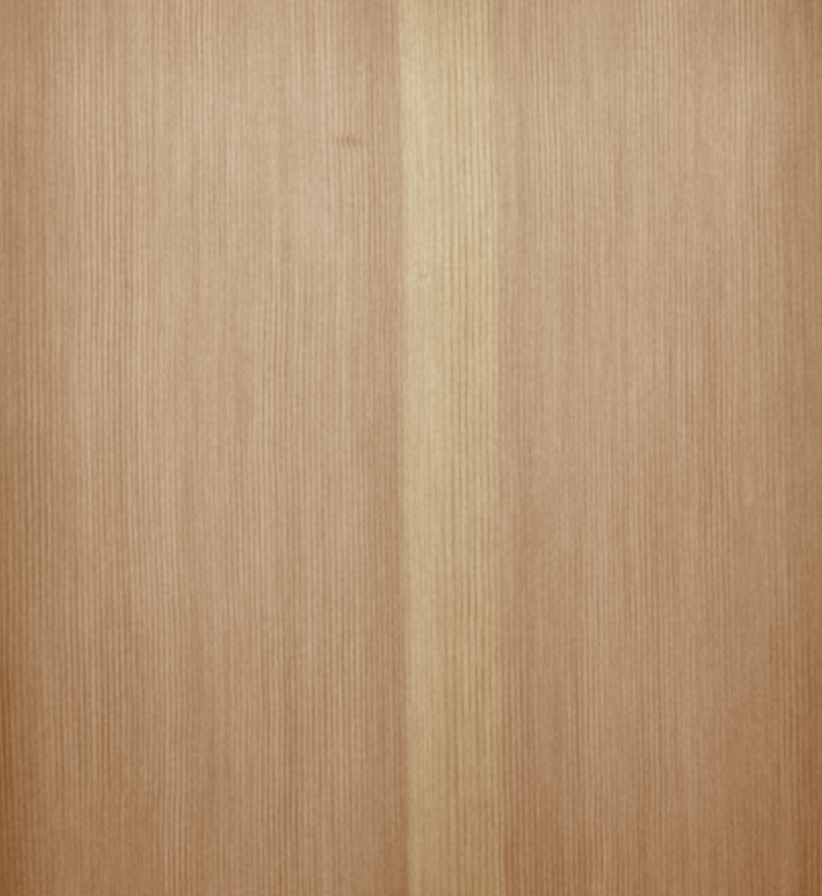
Give the GLSL for this texture, as a Shadertoy shader.

```glsl
// A flat board of straight-grained softwood with one pale sapwood band.
// Stretched noise gives streaks and fibres, sine rings give growth lines,
// and a smooth falloff darkens the lower part and the sides.

float hash(vec2 p) {
    vec3 q = fract(vec3(p.xyx) * 0.1031);
    q += dot(q, q.yzx + 33.33);
    return fract((q.x + q.y) * q.z);
}

float noise(vec2 p) {
    vec2 cell = floor(p), f = fract(p);
    f = f * f * (3.0 - 2.0 * f);
    return mix(mix(hash(cell), hash(cell + vec2(1, 0)), f.x),
               mix(hash(cell + vec2(0, 1)), hash(cell + vec2(1, 1)), f.x), f.y);
}

// Signed noise that keeps its contrast over several octaves.
float streaks(vec2 p) {
    float sum = 0.0, gain = 0.5;
    for (int i = 0; i < 4; i++) {
        sum += gain * (noise(p) - 0.5);
        p = p * vec2(2.1, 1.6) + 17.3;
        gain *= 0.65;
    }
    return sum;
}

// Soft elliptical spot, 1 at its centre.
float spot(vec2 p, vec2 centre, vec2 radius) {
    vec2 d = (p - centre) / radius;
    return exp(-dot(d, d));
}

void mainImage(out vec4 fragColor, in vec2 fragCoord) {
    vec2 uv = fragCoord / iResolution.xy;

    // The grain leans slightly, wavers and bends around the two knots.
    float darkKnot = spot(uv, vec2(0.424, 0.843), vec2(0.016, 0.007));
    float paleKnot = spot(uv, vec2(0.517, 0.688), vec2(0.012, 0.008));
    float x = uv.x + 0.012 * (uv.y - 0.5);
    x += 0.006 * (noise(vec2(uv.x * 5.0, uv.y * 4.0)) - 0.5);
    x += 0.0016 * (noise(vec2(uv.x * 12.0, uv.y * 24.0)) - 0.5);
    x += 0.004 * (darkKnot + paleKnot);

    // Sapwood band: a soft left edge and a crisper right edge.
    float band = smoothstep(0.485, 0.502, x) * (1.0 - smoothstep(0.602, 0.612, x));
    float heart = 1.0 - band;
    float across = clamp((x - 0.493) / 0.114, 0.0, 1.0);

    // Light falls off downwards, to both sides and along the top rim.
    float tone = 0.90 - 0.60 * pow(1.0 - uv.y, 1.7);
    tone -= 0.46 * pow(abs(2.0 * uv.x - 1.0), 5.0);
    tone -= 0.14 * smoothstep(0.88, 1.0, uv.y);

    // Broad streaks and cloudy patches.
    tone += 0.22 * streaks(vec2(x * 20.0, uv.y * 0.9)) * (0.3 + 0.7 * heart);
    tone += 0.12 * streaks(uv * vec2(6.0, 5.0) + 40.0);
    tone -= 0.09 * heart * smoothstep(0.38, 0.49, x) * (1.0 - smoothstep(0.61, 0.72, x));

    // Narrow fibres: long threads, then shorter broken ones.
    tone += 0.20 * streaks(vec2(x * 110.0, uv.y * 5.0 + 9.0));
    tone += 0.13 * (noise(vec2(x * 260.0, uv.y * 22.0)) - 0.5);

    // Fine growth lines in the heartwood, with uneven spacing and strength.
    float ringPhase = x * 900.0 + 12.0 * noise(vec2(x * 14.0, 3.0));
    float ringStrength = noise(vec2(x * 24.0, uv.y * 5.0 + 5.0));
    tone += 0.13 * heart * ringStrength * sin(ringPhase);

    // Closely set, uneven dark lines in the band, denser to the right.
    float bandPhase = x * 760.0 + 7.0 * noise(vec2(x * 34.0, 1.0));
    float line = pow(0.5 + 0.5 * sin(bandPhase), 2.0);
    float lineStrength = mix(0.10, 0.30, smoothstep(0.15, 0.65, across));
    tone += band * (0.21 - 0.08 * across);
    tone -= band * lineStrength * line * (0.4 + 0.6 * noise(uv * vec2(90.0, 60.0)));

    // Surface grit, some of it slightly stretched along the grain.
    tone += 0.13 * (noise(uv * vec2(400.0, 210.0)) - 0.5);
    tone += 0.08 * (noise(uv * vec2(210.0, 260.0) + 31.0) - 0.5);

    // Knots: a dark eye, and a pale one with a small shadow.
    tone -= 0.24 * darkKnot;
    tone += 0.14 * paleKnot;
    tone -= 0.28 * spot(uv, vec2(0.514, 0.691), vec2(0.005, 0.004));

    // Tone to wood colour; the band is only slightly yellower.
    vec3 darkWood = vec3(0.58, 0.41, 0.26);
    vec3 paleWood = vec3(0.80, 0.71, 0.60);
    vec3 color = mix(darkWood, paleWood, clamp(tone, -0.2, 1.2));
    color += band * vec3(0.002, 0.010, -0.016);
    float blush = streaks(vec2(x * 9.0, uv.y * 2.0 + 70.0));
    color += heart * blush * vec3(0.008, -0.008, -0.004);

    fragColor = vec4(color, 1.0);
}
```
